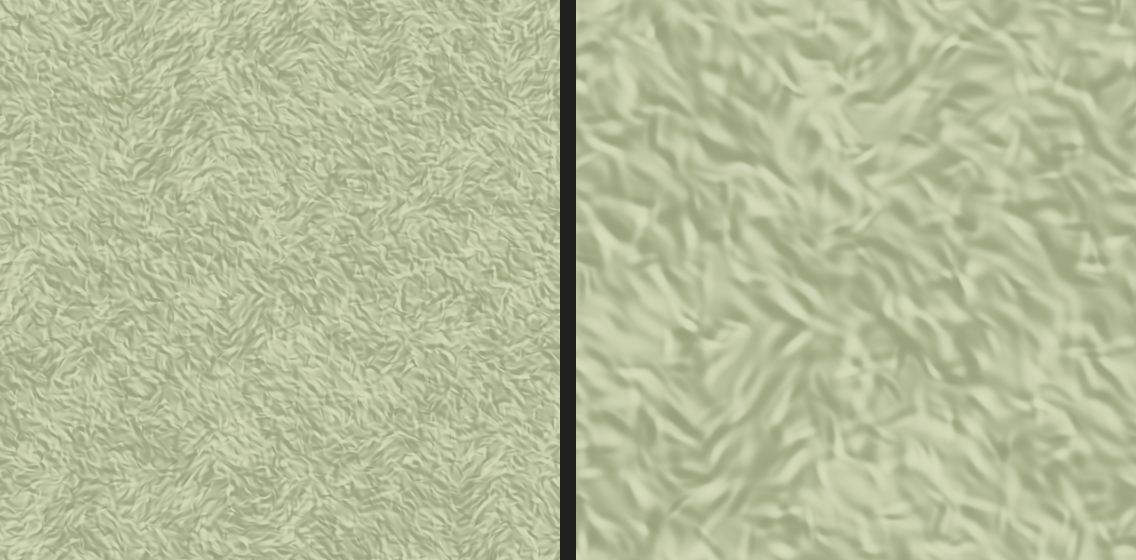
Left: the whole. Right: its middle third, enlarged.
Write a three.js fragment shader that draws this texture.

```glsl
// Sage green rough plaster: short broken light and dark strokes, mostly slanting down to the right.
varying vec2 vUv;

const vec3 MID_COLOR = vec3(0.719, 0.746, 0.609);
const vec3 TONE_STEP = vec3(0.056, 0.053, 0.058);  // colour change per unit of relief
const float CELLS = 34.0;            // stroke cells across the canvas
const int STROKES = 7;               // strokes per cell
const float STROKE_WIDTH = 0.50;     // half width over half length
const float RIPPLES = 1.2;           // waves across the largest stroke, per cell
const float SMALLEST = 0.42;         // smallest stroke scale
const float MAIN_ANGLE = -0.74;      // usual stroke direction, radians
const float CROSS_ANGLE = 0.80;      // direction inside crossing patches
const float ANGLE_SPREAD = 1.15;     // largest random turn of single strokes
const float PATCHES = 12.0;          // direction patches across the canvas
const float RELIEF_GAIN = 1.4;
const float SOFT_LIMIT = 0.18;       // compresses the extreme tones
const float CRUMBLES = 60.0;         // bends across the canvas that break the strokes
const float CRUMBLE_SHIFT = 0.0055;
const float BLOTCHES = 27.0;         // broad tone variation across the canvas
const float BLOTCH_GAIN = 1.7;
const float TAU = 6.2831853;

vec4 hash4(vec3 p) {
  vec4 q = fract(p.xyzx * vec4(0.1031, 0.1030, 0.0973, 0.1099));
  q += dot(q, q.wzxy + 33.33);
  return fract((q.xxyz + q.yzzw) * q.zywx);
}

vec2 valueNoise(vec2 p, float seed) {
  vec2 i = floor(p);
  vec2 f = fract(p);
  f = f * f * (3.0 - 2.0 * f);
  vec2 a = hash4(vec3(i, seed)).xy;
  vec2 b = hash4(vec3(i + vec2(1.0, 0.0), seed)).xy;
  vec2 c = hash4(vec3(i + vec2(0.0, 1.0), seed)).xy;
  vec2 d = hash4(vec3(i + 1.0, seed)).xy;
  return mix(mix(a, b, f.x), mix(c, d, f.x), f.y);
}

// Local stroke direction: one main slant, crossed in some patches
float strokeAngle(vec2 uv) {
  float patchValue = valueNoise(uv * PATCHES + 3.7, 51.0).x;
  return mix(MAIN_ANGLE, CROSS_ANGLE, smoothstep(0.56, 0.76, patchValue));
}

// A rippled stroke inside a soft elliptical envelope
float stroke(vec2 offset, float angle, float size, float phase) {
  float c = cos(angle);
  float s = sin(angle);
  vec2 q = vec2(c * offset.x + s * offset.y, c * offset.y - s * offset.x) / size;
  float across = q.y / STROKE_WIDTH;
  float envelope = max(0.0, 1.0 - q.x * q.x - across * across);
  return envelope * envelope * cos(TAU * (RIPPLES * q.y + phase));
}

// Sum of the scattered strokes from the neighbouring cells
float relief(vec2 uv) {
  vec2 p = uv * CELLS;
  vec2 home = floor(p);
  float sum = 0.0;
  for (int y = -1; y <= 1; y++) {
    for (int x = -1; x <= 1; x++) {
      vec2 cell = home + vec2(float(x), float(y));
      float angle = strokeAngle((cell + 0.5) / CELLS);
      for (int k = 0; k < STROKES; k++) {
        vec4 rnd = hash4(vec3(cell + 7.0, float(k) + 1.0));
        float size = mix(SMALLEST, 1.0, (float(k) + 0.5) / float(STROKES));
        float side = 2.0 * rnd.z - 1.0;
        float turn = side * abs(side) * ANGLE_SPREAD;
        sum += stroke(p - cell - rnd.xy, angle + turn, size, rnd.w) / sqrt(size);
      }
    }
  }
  return sum * RELIEF_GAIN;
}

void main() {
  vec2 crumble = valueNoise(vUv * CRUMBLES, 29.0) - 0.5;
  float tone = relief(vUv + crumble * CRUMBLE_SHIFT);
  tone += (valueNoise(vUv * BLOTCHES, 83.0).x - 0.5) * BLOTCH_GAIN;
  tone /= sqrt(1.0 + SOFT_LIMIT * tone * tone);
  gl_FragColor = vec4(MID_COLOR + TONE_STEP * tone, 1.0);
}
```
